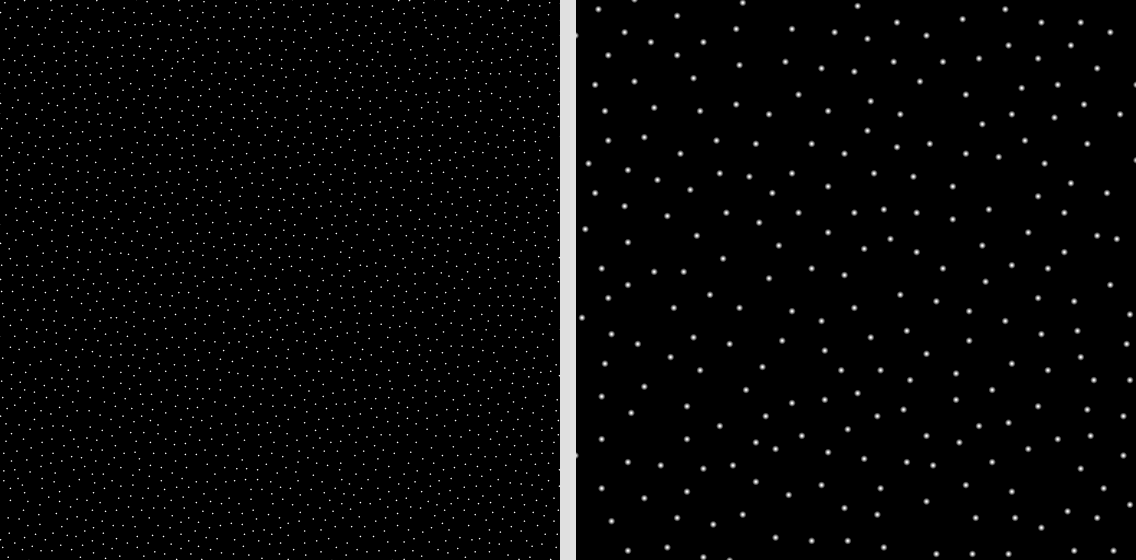
Left, the full canvas; right, a detail of the centre.
Reproduce this pattern procedurally as a three.js fragment shader.

```glsl
// Evenly scattered tiny white dots (blue-noise stipple) on black.

#define CELLS 46.4          // dots across the canvas
#define TILT 0.55           // rotation of the hidden cell grid, radians
#define SPACING 1.05        // distance below which dots repel, in cells
#define PUSH 0.45           // share of the overlap removed per step
#define MAX_STEP 0.4        // longest move per step, in cells
#define REACH 1.0           // farthest a dot can end from its seed, in cells
#define LATTICE 512.0       // fine lattice the dot centres sit on
#define DOT_RADIUS 0.00123  // in canvas units
#define EDGE 0.00195        // width of the soft rim, in canvas units

const vec3 GROUND = vec3(0.0);
const vec3 DOT = vec3(1.0);

varying vec2 vUv;

vec2 hash2(vec2 p) {
  vec3 q = fract(p.xyx * vec3(0.1031, 0.1030, 0.0973));
  q += dot(q, q.yzx + 33.33);
  return fract((q.xx + q.yz) * q.zy);
}

vec2 seedPoint(vec2 cell) {
  return cell + hash2(cell + 71.0);
}

// Push on p away from q; zero when they are the same point.
vec2 repel(vec2 p, vec2 q) {
  vec2 away = p - q;
  float d = max(length(away), 0.0001);
  return away / d * PUSH * max(SPACING - d, 0.0);
}

vec2 limitStep(vec2 move) {
  return move * min(1.0, MAX_STEP / max(length(move), 0.0001));
}

// First relaxation step: seeds repel their neighbours.
vec2 spreadPoint(vec2 cell) {
  vec2 p = seedPoint(cell);
  vec2 move = vec2(0.0);
  for (int y = -1; y <= 1; y++)
    for (int x = -1; x <= 1; x++)
      move += repel(p, seedPoint(cell + vec2(float(x), float(y))));
  return p + limitStep(move);
}

// Second relaxation step, on the already spread points.
vec2 evenPoint(vec2 cell) {
  vec2 p = spreadPoint(cell);
  vec2 move = vec2(0.0);
  for (int y = -1; y <= 1; y++)
    for (int x = -1; x <= 1; x++)
      move += repel(p, spreadPoint(cell + vec2(float(x), float(y))));
  return p + limitStep(move);
}

void main() {
  float c = cos(TILT), s = sin(TILT);
  mat2 turn = mat2(c, s, -s, c);
  vec2 gridPos = turn * vUv * CELLS;
  vec2 home = floor(gridPos);

  float cover = 0.0;
  for (int y = -1; y <= 1; y++) {
    for (int x = -1; x <= 1; x++) {
      vec2 cell = home + vec2(float(x), float(y));
      // Relax only the seeds that can reach this spot.
      if (distance(gridPos, seedPoint(cell)) < REACH) {
        vec2 centre = (evenPoint(cell) * turn) / CELLS;
        centre = (floor(centre * LATTICE) + 0.5) / LATTICE;
        float d = distance(vUv, centre) - DOT_RADIUS;
        cover = max(cover, clamp(0.5 - d / EDGE, 0.0, 1.0));
      }
    }
  }
  gl_FragColor = vec4(mix(GROUND, DOT, cover), 1.0);
}
```
